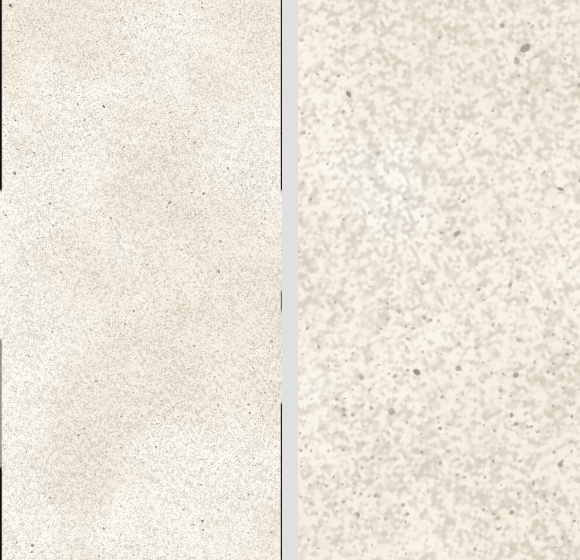
Left, the full canvas; right, a detail of the centre.
Give the GLSL for this texture, as a WebGL 1 fragment shader.

```glsl
precision highp float;
// Pale cream stone: very fine sandy grain from rotated value noise, soft beige
// clouds, and four sizes of grey and brown specks scattered on jittered grids.
// Thin, broken dark lines run along the left and right borders.

uniform vec2 u_resolution;

float hash(vec2 p) {
    return fract(sin(dot(p, vec2(127.1, 311.7))) * 43758.5453);
}

float noise(vec2 p) {
    vec2 i = floor(p), f = fract(p);
    f = f * f * (3.0 - 2.0 * f);
    return mix(mix(hash(i), hash(i + vec2(1.0, 0.0)), f.x),
               mix(hash(i + vec2(0.0, 1.0)), hash(i + 1.0), f.x), f.y);
}

vec2 rotate(vec2 p, float angle) {
    float c = cos(angle), s = sin(angle);
    return mat2(c, -s, s, c) * p;
}

float fbm(vec2 p) {
    float sum = 0.0, gain = 0.5;
    for (int i = 0; i < 5; i++) {
        sum += gain * noise(p);
        p = rotate(p, 0.64) * 2.0 + 7.3;
        gain *= 0.5;
    }
    return sum;
}

// One elliptical speck per occupied cell: x is its coverage, y its shade
vec2 speck(vec2 p, float scale, float radius, float chance) {
    vec2 seed = floor(p * scale) + scale * 3.7;
    vec2 center = 0.22 + 0.56 * vec2(hash(seed + 11.3), hash(seed + 29.8));
    vec2 d = rotate((fract(p * scale) - center) / scale, 6.2832 * hash(seed + 43.1));
    d.y *= 1.0 + 0.8 * hash(seed + 57.9);
    float size = radius * mix(0.5, 1.0, hash(seed + 71.2));
    float wobble = 0.0014 * (noise(p * 260.0) - 0.5);
    float shape = 1.0 - smoothstep(size - 0.0016, size + 0.0016, length(d) + wobble);
    return vec2(shape * step(hash(seed), chance), hash(seed + 83.4));
}

// Soft-ended band along one axis
float band(float y, float low, float high) {
    return smoothstep(low - 0.008, low + 0.008, y)
         * (1.0 - smoothstep(high - 0.008, high + 0.008, y));
}

void main() {
    // The canvas is two units high and about one unit wide
    vec2 p = 2.0 * gl_FragCoord.xy / u_resolution.y;
    float width = 2.0 * u_resolution.x / u_resolution.y;

    // Fine grain, rotated so that no grid shows
    float cloud = smoothstep(0.34, 0.66, fbm(p * 3.2 + 4.0));
    float patches = fbm(p * 9.0 + 31.0);
    float grain = 0.52 * noise(rotate(p, 0.5) * 237.0)
                + 0.30 * noise(rotate(p, 1.1) * 163.0 + 17.0)
                + 0.18 * noise(rotate(p, 0.3) * 88.0 + 41.0);
    grain += 0.18 * (patches - 0.48);
    vec3 color = mix(vec3(0.995, 0.982, 0.953), vec3(0.868, 0.848, 0.815),
                     smoothstep(0.30, 0.84, grain));

    // Beige clouds
    color *= mix(vec3(1.0), vec3(0.974, 0.956, 0.926), cloud);

    // Specks, from few large ones to many faint tiny ones
    float density = mix(0.3, 1.7, smoothstep(0.3, 0.65, fbm(p * 4.5 + 60.0)));
    float scale = 12.0, radius = 0.0075, chance = 0.055, opacity = 0.8;
    for (int i = 0; i < 4; i++) {
        vec2 spot = speck(p, scale, radius, chance * density);
        vec3 tint = mix(vec3(0.40, 0.39, 0.39), vec3(0.60, 0.48, 0.40),
                        smoothstep(0.4, 0.9, spot.y));
        color = mix(color, tint, spot.x * opacity * mix(0.5, 1.0, fract(spot.y * 7.0)));
        scale *= 2.0;
        radius *= 0.66;
        chance *= 1.45;
        opacity *= 0.82;
    }

    // Broken dark border lines
    float left = band(p.y, 1.32, 2.1) + band(p.y, -0.1, 0.33) + 0.4 * band(p.y, 0.33, 0.79);
    float right = band(p.y, 1.32, 2.1) + band(p.y, -0.1, 0.56) + 0.6 * band(p.y, 0.89, 0.96);
    float line = left * (1.0 - smoothstep(0.003, 0.010, p.x))
               + right * (1.0 - smoothstep(0.001, 0.007, width - p.x));
    color = mix(color, vec3(0.06), clamp(line, 0.0, 1.0));

    gl_FragColor = vec4(color, 1.0);
}
```
